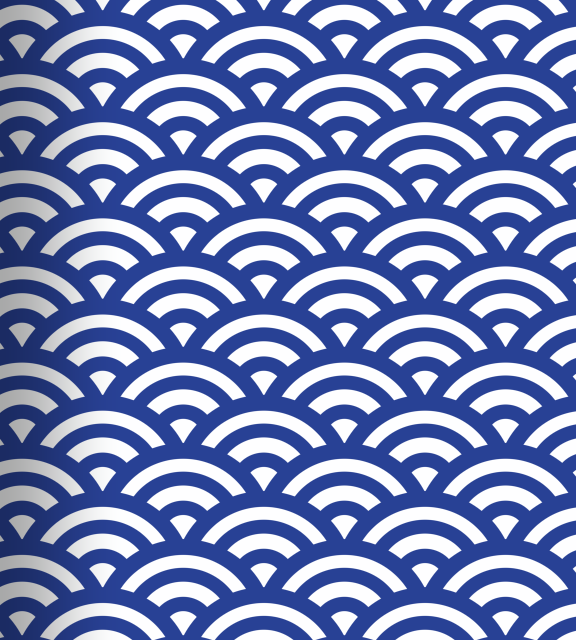
Reproduce this pattern procedurally as a WebGL 1 fragment shader.

```glsl
precision highp float;

// Overlapping wave scales: rows of concentric discs, each row shifted by half
// a column and painted from back to front so lower rows cover upper ones.
// A soft shadow darkens the left margin. One unit is one column period.

uniform vec2 u_resolution;

// Antialiased coverage of a disc at distance d from its centre.
float disc(float d, float radius, float pixel) {
    return 1.0 - smoothstep(-0.7 * pixel, 0.7 * pixel, d - radius);
}

// White amount inside one scale: two rings around a solid core.
float scaleBands(float d, float pixel) {
    float outerRing = disc(d, 0.464, pixel) - disc(d, 0.384, pixel);
    float innerRing = disc(d, 0.298, pixel) - disc(d, 0.204, pixel);
    return outerRing + innerRing + disc(d, 0.115, pixel);
}

// White amount of the whole pattern at p.
float waveScales(vec2 p, float pixel) {
    const float rowStep = 0.2983;
    float baseRow = floor(p.y / rowStep);
    float white = 0.0;

    // Only the row above, the current row and the row below can show here.
    for (int i = 0; i < 3; i++) {
        float row = baseRow + 1.0 - float(i);
        float shift = 0.5 * mod(row, 2.0);
        vec2 fromCentre = vec2(fract(p.x - shift + 0.5) - 0.5, p.y - row * rowStep);
        float d = length(fromCentre);
        white = mix(white, scaleBands(d, pixel), disc(d, 0.562, pixel));
    }
    return white;
}

void main() {
    const float columnsPerHeight = 3.971;
    float pixel = columnsPerHeight / u_resolution.y;
    vec2 p = gl_FragCoord.xy * pixel - vec2(0.137, 0.064);

    vec3 color = mix(vec3(0.158, 0.254, 0.584), vec3(0.995, 0.998, 1.0),
                     waveScales(p, pixel));

    // Shadow fading in from the left edge.
    float x = gl_FragCoord.x / u_resolution.x;
    color *= mix(0.66, 1.0, smoothstep(-0.01, 0.217, x));

    gl_FragColor = vec4(color, 1.0);
}
```
